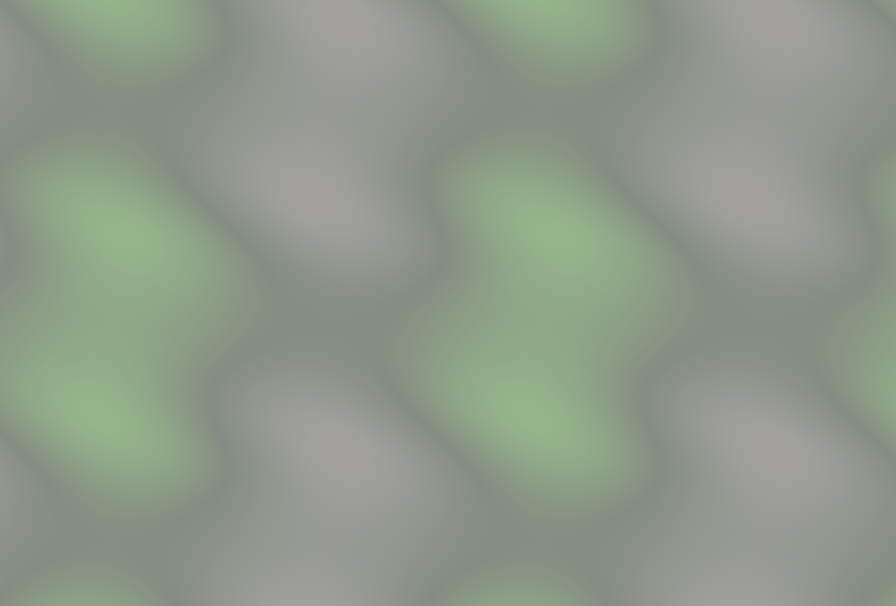
Give the GLSL for this background, as a WebGL 1 fragment shader.

```glsl
precision highp float;
// Soft, wavy blobs of sage green and warm grey alternating on a diagonal lattice.

uniform vec2 u_resolution;

const float TAU = 6.2831853;
const float PERIOD = 0.714;                  // tile size in canvas heights
const vec2 GREEN_CENTER = vec2(0.183, 0.463);

const vec3 SHADOW = vec3(0.522, 0.553, 0.508);
const vec3 GREEN = vec3(0.585, 0.715, 0.545);
const vec3 GREY = vec3(0.640, 0.634, 0.628);

// Bends the columns sideways, twice per tile.
vec2 bend(vec2 phase, float amount) {
    return vec2(phase.x - amount * sin(2.0 * phase.y), phase.y);
}

// Signed field: +1 at green peaks, -1 at grey peaks.
float blobField(vec2 phase, float column, float pinch, float row) {
    float columns = cos(phase.x) * (column - pinch * cos(2.0 * phase.y));
    return columns + row * cos(phase.y);
}

// Shades from a muted valley towards either tint.
vec3 tint(float field, vec3 valley, vec3 positive, vec3 negative) {
    vec3 peak = mix(negative, positive, step(0.0, field));
    float strength = sqrt(field * field + 0.0025) - 0.05;
    return mix(valley, peak, clamp(strength, 0.0, 1.0));
}

void main() {
    vec2 position = gl_FragCoord.xy / u_resolution.y;
    vec2 phase = bend((position - GREEN_CENTER) * TAU / PERIOD, 0.37);
    float field = blobField(phase, 0.68, 0.30, 0.31);
    gl_FragColor = vec4(tint(field, SHADOW, GREEN, GREY), 1.0);
}
```
